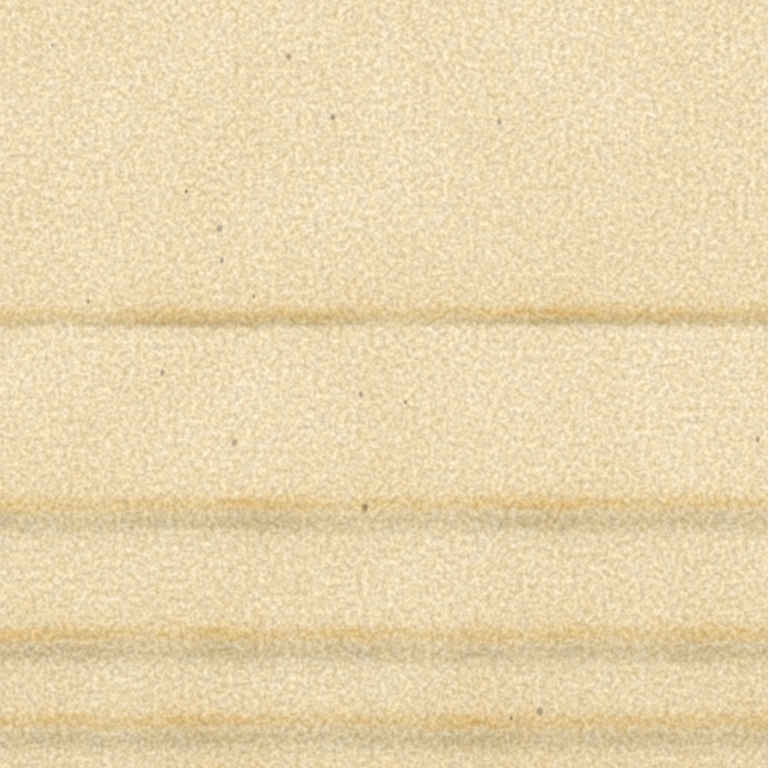
Reproduce this texture procedurally as a WebGL 2 fragment shader.

```glsl
#version 300 es
precision highp float;
// Pale sandy sheet crossed by horizontal ridges that crowd together downwards.
// Each ridge is an ochre crest over a grey-tan shadow, spaced by a geometric
// series; two layers of gradient noise give the grain, hashed cells the flecks.

#define BASE vec3(0.932, 0.860, 0.714)
#define OCHRE_LOSS vec3(0.045, 0.090, 0.160)
#define SHADE_LOSS vec3(0.105, 0.105, 0.115)
#define FIRST_RIDGE 0.584
#define FIRST_GAP 0.253
#define GAP_RATIO 0.67
#define RIDGES 5
#define GRAIN_FREQ 125.0
#define GRAIN_AMOUNT 0.105
#define BLOTCH_AMOUNT 0.022
#define FLECK_CELLS 22.0
#define FLECK_SHARE 0.035

uniform vec2 u_resolution;
out vec4 fragColor;

// Integer hash of a lattice cell, two values in 0..1
vec2 hash2(vec2 cell) {
    uvec2 q = uvec2(ivec2(cell)) * uvec2(1597u, 3797u);
    uint n = (q.x ^ (q.y << 7)) * 40503u + q.y;
    n = (n ^ (n >> 15)) * 73244475u;
    n = (n ^ (n >> 13)) * 73244475u;
    n ^= n >> 16;
    return vec2(n & 65535u, n >> 16) / 65535.0;
}

vec2 gradient(vec2 cell) {
    float angle = 6.2832 * hash2(cell).x;
    return vec2(cos(angle), sin(angle));
}

float gradientNoise(vec2 p) {
    vec2 i = floor(p), f = p - i;
    vec2 u = f * f * f * (f * (f * 6.0 - 15.0) + 10.0);
    vec2 e = vec2(1.0, 0.0);
    float a = dot(gradient(i), f);
    float b = dot(gradient(i + e.xy), f - e.xy);
    float c = dot(gradient(i + e.yx), f - e.yx);
    float d = dot(gradient(i + e.xx), f - e.xx);
    return mix(mix(a, b, u.x), mix(c, d, u.x), u.y);
}

float bump(float x, float width) {
    return exp(-x * x / (width * width));
}

// x: ochre crest strength, y: shadow strength
vec2 ridges(vec2 p) {
    vec2 sum = vec2(0.0);
    float y = FIRST_RIDGE, gap = FIRST_GAP;
    for (int i = 0; i < RIDGES; i++) {
        float k = float(i);
        float wave = 0.005 * gradientNoise(vec2(p.x * 4.0, k * 7.3 + 0.4))
                   + 0.004 * gradientNoise(vec2(p.x * 35.0, k * 5.7 + 0.3));
        float d = p.y - y - wave;
        float grown = min(k, 1.0);
        float offset = mix(0.005, 0.013, grown);
        float above = smoothstep(-0.004, 0.012, d) * exp(-max(d, 0.0) / 0.035);
        float below = smoothstep(0.004, -0.012, d) * exp(min(d, 0.0) / 0.028);
        float uneven = 1.0 + 0.6 * gradientNoise(vec2(p.x * 9.0, k * 3.1 + 0.5));
        sum.x += uneven * (0.62 * bump(d - offset, 0.010) + 0.38 * above);
        sum.y += uneven * (0.60 * bump(d + offset, mix(0.006, 0.012, grown))
               + 0.28 * bump(d, 0.010) + 0.40 * grown * below);
        y -= gap;
        gap *= GAP_RATIO;
    }
    return sum;
}

// Rare small dark flecks, one candidate per cell
float flecks(vec2 p) {
    vec2 q = p * FLECK_CELLS, cell = floor(q);
    vec2 pick = hash2(cell + 311.0);
    vec2 centre = 0.25 + 0.5 * hash2(cell + 97.0);
    float size = mix(0.05, 0.11, pick.y);
    float dist = length((q - cell - centre) * vec2(1.2, 0.9));
    return step(pick.x, FLECK_SHARE) * smoothstep(size * 1.5, size * 0.3, dist);
}

void main() {
    vec2 p = gl_FragCoord.xy / u_resolution.y;

    // Sheet with soft, faintly warm blotches
    float blotch = gradientNoise(p * 5.0 + 20.0) + 0.7 * gradientNoise(p * 17.0 + 60.0);
    vec3 colour = BASE + BLOTCH_AMOUNT * blotch * vec3(0.5, 0.9, 1.4);
    colour -= 0.012 * smoothstep(0.4, 0.0, p.y);

    // Ridges
    vec2 ridge = ridges(p);
    colour -= ridge.x * OCHRE_LOSS + ridge.y * SHADE_LOSS;

    // Grain, the second layer turned to hide the lattice
    mat2 turn = mat2(0.8, 0.6, -0.6, 0.8);
    float grain = gradientNoise(p * GRAIN_FREQ + 5.0)
                + 0.9 * gradientNoise(turn * p * GRAIN_FREQ * 1.65 + 400.0);
    float tint = gradientNoise(turn * p * GRAIN_FREQ * 0.45 + 150.0);
    colour += GRAIN_AMOUNT * grain * vec3(0.92, 1.0, 1.12);
    colour += 0.045 * tint * vec3(-0.3, 0.1, 1.0);

    // Flecks
    colour -= 0.24 * flecks(p) * vec3(1.0, 0.95, 0.75);

    fragColor = vec4(clamp(colour, 0.0, 1.0), 1.0);
}
```
